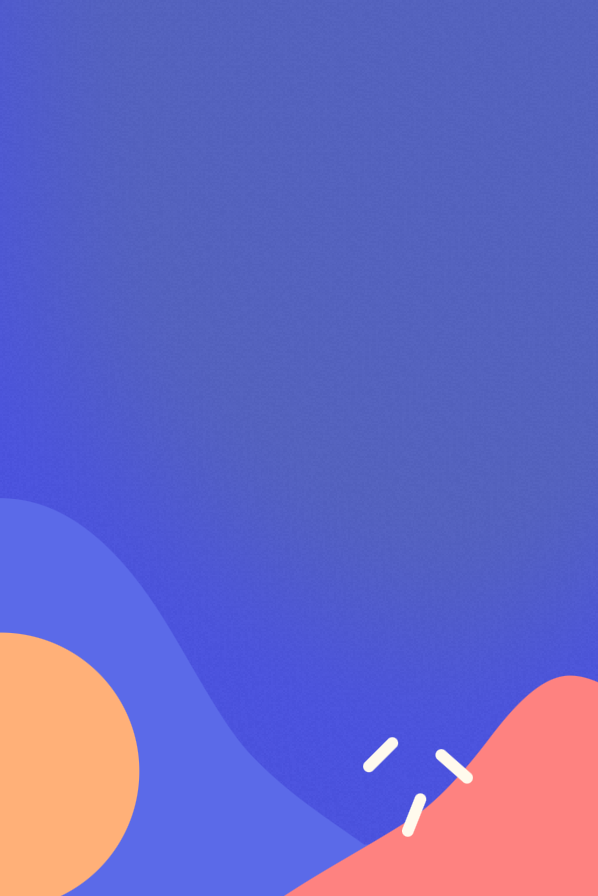
Write a Shadertoy shader that draws this background.

```glsl
// Flat abstract landscape: a soft indigo gradient with fine grain, a blue and a
// coral hill, a peach sun and three cream dashes. The hills are chained cubic
// curves and every edge is smoothed from its distance. Canvas width is one unit.

float hash(vec2 p) {
    return fract(sin(dot(p, vec2(127.1, 311.7))) * 43758.5453);
}

// Cubic from point a to point b with slopes ma and mb; clamped outside.
float cubic(float x, vec2 a, vec2 b, float ma, float mb) {
    float h = b.x - a.x;
    float t = clamp((x - a.x) / h, 0.0, 1.0);
    float s = t * t * (3.0 - 2.0 * t);
    return mix(a.y, b.y, s) + h * t * (1.0 - t) * (ma * (1.0 - t) - mb * t);
}

float blueHill(float x) {
    vec2 shoulder = vec2(0.273, 0.465), foot = vec2(0.42, 0.236);
    if (x < shoulder.x) return cubic(x, vec2(0.0, 0.666), shoulder, 0.0, -1.6);
    if (x < foot.x) return cubic(x, shoulder, foot, -1.6, -1.05);
    return cubic(x, foot, vec2(0.609, 0.086), -1.05, -0.72);
}

float coralHill(float x) {
    vec2 bend = vec2(0.684, 0.127), slope = vec2(0.82, 0.266), peak = vec2(0.953, 0.369);
    if (x < 0.475) return (x - 0.475) * 0.66;
    if (x < bend.x) return cubic(x, vec2(0.475, 0.0), bend, 0.66, 0.64);
    if (x < slope.x) return cubic(x, bend, slope, 0.64, 1.32);
    if (x < peak.x) return cubic(x, slope, peak, 1.32, 0.0);
    return cubic(x, peak, vec2(1.02, 0.348), 0.0, -0.55);
}

// Distance to a rounded dash between a and b.
float dash(vec2 p, vec2 a, vec2 b) {
    vec2 ab = b - a;
    float t = clamp(dot(p - a, ab) / dot(ab, ab), 0.0, 1.0);
    return length(p - a - ab * t) - 0.0098;
}

// Smooth coverage of the region where d is negative.
float cover(float d) {
    return clamp(0.5 - d / max(fwidth(d), 1e-5), 0.0, 1.0);
}

void mainImage(out vec4 fragColor, in vec2 fragCoord) {
    vec2 p = fragCoord / iResolution.xy * vec2(1.0, 1.5);

    // Sky: muted centre, more vivid toward the left and the bottom
    vec2 q = vec2(abs(p.x - 0.75) / 0.9, max(1.1 - p.y, 0.0) / 0.85);
    float spread = pow(pow(q.x, 1.6) + pow(q.y, 1.6), 0.625);
    spread -= 0.15 * max(p.y - 1.1, 0.0);
    float vivid = smoothstep(0.5, 1.05, spread);
    vec3 color = mix(vec3(0.33, 0.385, 0.745), vec3(0.295, 0.325, 0.87), vivid);
    color += (hash(floor(p * 342.0)) - 0.5) * 0.02;

    // Blue hill and sun
    color = mix(color, vec3(0.355, 0.415, 0.91), cover(p.y - blueHill(p.x)));
    float sun = length(p - vec2(0.001, 0.209)) - 0.232;
    color = mix(color, vec3(1.0, 0.69, 0.47), cover(sun));

    // Coral hill
    color = mix(color, vec3(0.995, 0.51, 0.50), cover(p.y - coralHill(p.x)));

    // Dashes
    float dashes = dash(p, vec2(0.617, 0.217), vec2(0.656, 0.256));
    dashes = min(dashes, dash(p, vec2(0.738, 0.236), vec2(0.781, 0.198)));
    dashes = min(dashes, dash(p, vec2(0.682, 0.109), vec2(0.703, 0.162)));
    color = mix(color, vec3(1.0, 0.98, 0.93), cover(dashes));

    fragColor = vec4(color, 1.0);
}
```
